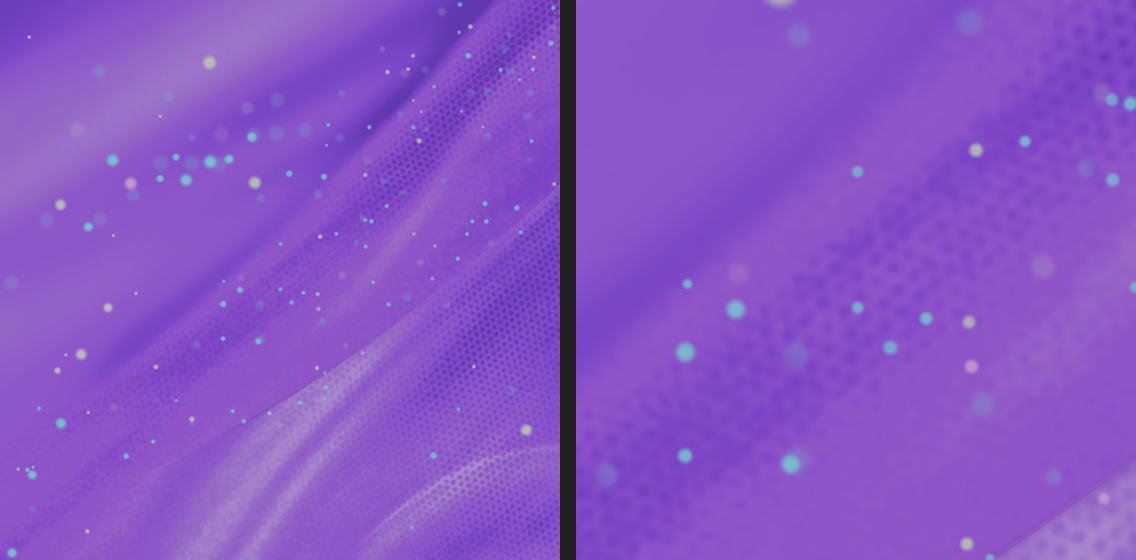
Left: the whole. Right: its middle third, enlarged.
A WebGL 1 fragment shader for this texture:

```glsl
precision highp float;
// Violet tulle in diagonal folds, strewn with teal and cream sequins.
// A tone built from soft ridges along the folds picks a colour on a ramp;
// a hexagonal net and jittered grids of discs are laid over it.
uniform vec2 u_resolution;

#define NET_CELLS 88.0
#define NET_STRENGTH 0.20
#define FOLD_STRENGTH 0.42
#define GRAIN_STRENGTH 0.09
#define BOKEH_RADIUS 0.0145
#define SEQUIN_RADIUS 0.0075
#define DEEP vec3(0.38, 0.22, 0.69)
#define VIOLET vec3(0.47, 0.27, 0.78)
#define ORCHID vec3(0.55, 0.34, 0.79)
#define LILAC vec3(0.58, 0.41, 0.78)
#define PALE vec3(0.66, 0.53, 0.80)

float hash(vec2 p) {
  return fract(sin(dot(p, vec2(127.1, 311.7))) * 43758.5453);
}

float noise(vec2 p) {
  vec2 i = floor(p), f = fract(p);
  f = f * f * (3.0 - 2.0 * f);
  return mix(mix(hash(i), hash(i + vec2(1, 0)), f.x),
             mix(hash(i + vec2(0, 1)), hash(i + vec2(1, 1)), f.x), f.y);
}

vec2 turn(vec2 p, float a) {
  return vec2(cos(a) * p.x + sin(a) * p.y, cos(a) * p.y - sin(a) * p.x);
}

float ridge(float x, float centre, float width) {
  float d = (x - centre) / width;
  return exp(-d * d);
}

// Curved borders of the middle veil
float lowerHem(float x) { return 0.06 + 0.28 * x + 0.33 * x * x; }
float upperHem(float x) { return 0.20 + 0.58 * x + 0.36 * x * x; }

vec3 ramp(float t) {
  vec3 c = mix(DEEP, VIOLET, smoothstep(0.0, 0.25, t));
  c = mix(c, ORCHID, smoothstep(0.2, 0.5, t));
  c = mix(c, LILAC, smoothstep(0.5, 0.75, t));
  return mix(c, PALE, smoothstep(0.7, 1.0, t));
}

// Hexagonal net, about -1 in the holes to 1 on the threads
float net(vec2 p) {
  p = turn(p + 0.012 * noise(p * 8.0), 0.2) * NET_CELLS * 6.2832;
  float waves = cos(p.x) + cos(0.5 * p.x + 0.866 * p.y) + cos(0.5 * p.x - 0.866 * p.y);
  return 0.4 - 0.47 * waves;
}

// Out-of-focus cloth at the upper left
float softTone(vec2 p) {
  float q = p.y - 0.55 * p.x;
  float t = 0.52 + 0.22 * ridge(q, 0.70, 0.09);
  t -= 0.30 * ridge(q, 0.54, 0.06) * smoothstep(0.1, 0.6, p.x);
  t -= 0.22 * ridge(q, 0.42, 0.04) * smoothstep(0.2, 0.6, p.x);
  t += 0.22 * ridge(q, 0.40, 0.10) * (1.0 - smoothstep(0.1, 0.5, p.x));
  t -= 0.38 * smoothstep(0.78, 0.96, q) + 0.26 * smoothstep(0.55, 0.9, p.x);
  return t - 0.24 * ridge(p.y, upperHem(p.x) + 0.02, 0.05) * smoothstep(0.1, 0.25, p.x);
}

// Pale gathers and shadowed net at the lower right
float gatherTone(vec2 p) {
  float s = p.x - 0.3 - 0.9 * p.y + 0.03 * sin(p.y * 7.0);
  float t = 0.46 + 0.42 * ridge(s, 0.06, 0.10) * (1.0 - smoothstep(0.3, 0.52, p.y));
  t -= 0.42 * smoothstep(0.06, 0.2, s) * smoothstep(0.15, 0.5, p.y);
  t += 0.18 * ridge(s, 0.14, 0.02) * (1.0 - smoothstep(0.1, 0.4, p.y));
  t -= 0.16 * ridge(s, 0.10, 0.02) + 0.14 * ridge(s, -0.07, 0.04);
  float crease = p.y - 0.2 + 1.35 * (1.0 - p.x) * (1.0 - p.x);
  t += smoothstep(0.6, 0.7, p.x) * (0.26 * ridge(crease, 0.0, 0.007)
     + 0.22 * ridge(crease, -0.03, 0.03) - 0.24 * ridge(crease, -0.14, 0.05));
  return t;
}

// One disc per chosen cell; focus 0 is a blurred cluster, 1 the sharp veil
vec3 sequins(vec3 col, vec2 p, float cells, float radius, float focus, float seed,
             float chance, float opacity) {
  vec2 id = floor(p * cells), key = id + seed;
  float r = radius * mix(0.55, 1.0, hash(key + 3.7));
  vec2 jitter = vec2(hash(key + 11.3), hash(key + 27.9)) - 0.5;
  vec2 c = (id + 0.5 + jitter * (1.0 - 2.2 * r * cells)) / cells;
  float cluster = ridge(c.y, 0.57 + 0.45 * c.x, 0.065)
    * smoothstep(0.05, 0.12, c.x) * (1.0 - smoothstep(0.48, 0.58, c.x));
  float veil = smoothstep(-0.1, 0.0, c.y - lowerHem(c.x))
    * (1.0 - smoothstep(0.0, 0.12, c.y - upperHem(c.x) - 0.12 * c.x)) * (0.5 + 0.7 * c.x);
  float shown = step(hash(key + 51.1), chance * mix(cluster, veil, focus));
  float d = length(p - c) / r;
  float hue = hash(key + 73.3);
  vec3 tint = mix(vec3(0.46, 0.80, 0.81), vec3(0.73, 0.80, 0.71), step(0.72, hue));
  tint = mix(tint, vec3(0.80, 0.63, 0.80), step(0.92, hue));
  return mix(col, tint, shown * opacity * (1.0 - smoothstep(0.35, 1.1, d)));
}

void main() {
  vec2 p = gl_FragCoord.xy / u_resolution;
  float low = lowerHem(p.x), high = upperHem(p.x), f = (p.y - low) / (high - low);
  float inVeil = 1.0 - smoothstep(-0.02, 0.03, p.y - high);
  float inGather = (1.0 - smoothstep(-0.004, 0.004, p.y - low)) * smoothstep(0.2, 0.32, p.x);

  // Middle veil with a dark hollow and a lit fold
  float hollow = ridge(f, 0.7, 0.18) * smoothstep(0.1, 0.85, p.x);
  float veilTone = 0.49 - 0.42 * hollow - 0.14 * smoothstep(0.6, 1.0, p.x)
    + 0.30 * ridge(f, 0.32 + 0.3 * smoothstep(0.6, 0.95, p.x), 0.09) * smoothstep(0.4, 0.8, p.x);
  float tone = mix(mix(softTone(p), veilTone, inVeil), gatherTone(p), inGather);

  // Streaks along the folds, net and fine grain
  float broad = noise(turn(p, 0.56 + 0.2 * inGather) * vec2(2.5, 13.0) + 3.0);
  float fine = noise(turn(p, mix(0.66, 0.82, inGather)) * vec2(4.0, 38.0) + 8.0);
  tone += FOLD_STRENGTH * (0.6 * (broad - 0.5) + 0.4 * (fine - 0.5) * inVeil);
  float netWeight = mix(0.15 + 0.6 * hollow, 0.15 + 0.7 * smoothstep(0.5, 0.95, p.x), inGather);
  tone += NET_STRENGTH * net(p) * netWeight * inVeil * (0.3 + 1.2 * noise(p * 7.0));
  tone += GRAIN_STRENGTH * (noise(p * 150.0) - 0.5) * (0.2 + inVeil);

  vec3 col = ramp(tone);
  col += vec3(0.012, -0.006, -0.004) * inVeil * (1.0 - inGather);
  float hemLine = ridge(p.y, low, 0.003) * smoothstep(0.3, 0.45, p.x) * (1.0 - smoothstep(0.6, 0.8, p.x));
  col = mix(col, vec3(0.50, 0.26, 0.68), 0.4 * hemLine);

  // Faint discs first, then bright ones
  col = sequins(col, p, 19.0, 0.018, 0.0, 5.0, 0.6, 0.2);
  col = sequins(col, p, 27.0, 0.011, 1.0, 19.0, 0.16, 0.22);
  col = sequins(col, p, 23.0, BOKEH_RADIUS, 0.0, 37.0, 0.48, 0.85);
  col = sequins(col, p, 34.0, SEQUIN_RADIUS, 1.0, 61.0, 0.10, 0.8);
  col = sequins(col, p, 47.0, 0.75 * SEQUIN_RADIUS, 1.0, 83.0, 0.06, 0.7);
  gl_FragColor = vec4(col, 1.0);
}
```
